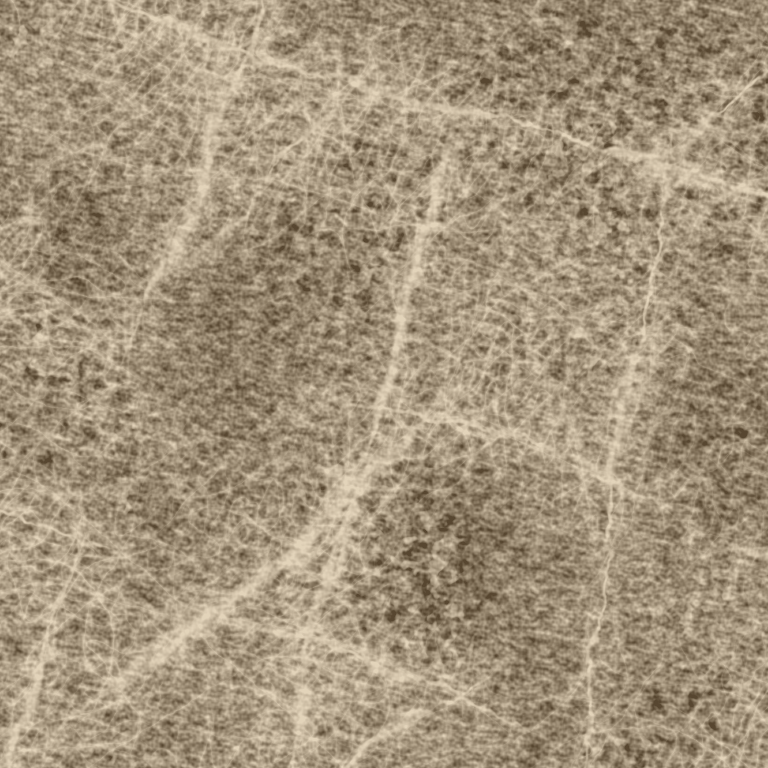
Reproduce this texture procedurally as a WebGL 1 fragment shader.

```glsl
precision highp float;
// Brown marble: streaky mottled stone crossed by a web of pale threads and a few broad veins.
uniform vec2 u_resolution;

#define DARK_STONE vec3(0.34, 0.275, 0.188)
#define PALE_CALCITE vec3(0.89, 0.83, 0.73)
#define BASE_TONE 0.40
#define CLOUD_CONTRAST 0.30
#define GRAIN_CONTRAST 0.40
#define PIT_DEPTH 0.34
#define THREAD_WIDTH 0.0022
#define THREAD_STRENGTH 0.95
#define THREAD_STRETCH 0.38
#define VEIN_WIDTH 0.0062
#define VEIN_STRENGTH 2.0
#define HALO_RADIUS 0.028

float hash(vec2 p) {
  return fract(sin(dot(p, vec2(127.1, 311.7))) * 43758.55);
}

vec2 gradientAt(vec2 cell) {
  float a = 6.2832 * hash(cell);
  return vec2(cos(a), sin(a));
}

// Gradient noise, roughly -0.7 to 0.7.
float noise(vec2 p) {
  vec2 i = floor(p), f = p - i;
  vec2 u = f * f * f * (f * (f * 6.0 - 15.0) + 10.0);
  vec2 e = vec2(1.0, 0.0);
  float low = mix(dot(gradientAt(i), f), dot(gradientAt(i + e.xy), f - e.xy), u.x);
  float high = mix(dot(gradientAt(i + e.yx), f - e.yx), dot(gradientAt(i + e.xx), f - e.xx), u.x);
  return mix(low, high, u.y);
}

float fbm(vec2 p) {
  float sum = 0.0, amp = 0.6;
  for (int i = 0; i < 4; i++) {
    sum += amp * noise(p);
    p = p * 2.07 + 17.3;
    amp *= 0.55;
  }
  return sum;
}

// Coordinates along (x) and across (y) the given direction.
vec2 turn(vec2 p, float a) {
  float c = cos(a), s = sin(a);
  return vec2(c * p.x + s * p.y, c * p.y - s * p.x);
}

// Three fracture directions: steep, diagonal, shallow falling.
float fractureAngle(float index) {
  float family = mod(index, 3.0);
  float angle = family < 0.5 ? 1.36 : (family < 1.5 ? 0.68 : -0.33);
  return angle + 0.3 * (hash(vec2(index, 4.7)) - 0.5);
}

// One wandering, swelling and fading vein: x is its core, y its halo.
vec2 vein(vec2 p, float index) {
  vec2 q = turn(p - 0.5, fractureAngle(index));
  float seed = index * 5.3 + 0.45;
  float offset = (floor(index / 3.0) - 1.0) * 0.34 + 0.2 * (hash(vec2(index, 9.1)) - 0.5);
  float across = q.y - offset + 0.06 * noise(vec2(q.x * 2.5, seed))
    + 0.016 * noise(q * 9.0 + seed) + 0.009 * noise(q * 34.0 + seed) + 0.004 * noise(q * 95.0);
  float presence = smoothstep(-0.2, 0.14, noise(vec2(q.x * 1.8, seed + 60.0)));
  float swell = smoothstep(-0.05, 0.45, noise(vec2(q.x * 5.0, seed + 90.0)));
  float width = VEIN_WIDTH * (0.35 + 1.5 * swell);
  float streaks = max(0.75 + 1.3 * noise(q * vec2(22.0, 110.0) + seed), 0.0);
  float core = exp(-across * across / (width * width)) * streaks;
  return presence * vec2(core, exp(-abs(across) / HALO_RADIUS));
}

// Thin crack along the zero line of stretched noise, of even width on the canvas.
float crack(vec2 p, float angle, float freq, float seed, float width) {
  vec2 scale = freq * vec2(THREAD_STRETCH, 1.0);
  vec2 q = turn(p, angle) * scale + seed, e = vec2(0.02, 0.0);
  float n = noise(q);
  vec2 slope = vec2(noise(q + e.xy) - n, noise(q + e.yx) - n) / e.x * scale;
  return exp(-abs(n) / (max(length(slope), 0.4 * freq) * width));
}

void main() {
  vec2 p = gl_FragCoord.xy / u_resolution.y;
  float pixel = 1.0 / u_resolution.y;

  // Broad veins.
  vec2 veins = vec2(0.0);
  for (int i = 0; i < 9; i++) veins += vein(p, float(i));

  // Web of fine threads, denser in patches and beside the veins.
  vec2 warped = p + 0.02 * vec2(noise(p * 5.0 + 3.1), noise(p * 5.0 + 41.7));
  warped += 0.007 * vec2(fbm(p * 28.0), fbm(p * 28.0 + 8.5));
  float density = smoothstep(-0.26, 0.3, fbm(p * 2.4 + 11.2));
  float width = max(THREAD_WIDTH, 0.8 * pixel);
  float web = 0.0;
  for (int i = 0; i < 11; i++) {
    float k = float(i);
    float thread = crack(warped, fractureAngle(k + 20.0), 6.0 * pow(1.21, k), k * 7.3, width);
    float patches = smoothstep(-0.2, 0.35, noise(p * 3.6 + k * 13.7));
    web += thread * (mix(0.15, 1.0, density) * patches + 0.4 * min(veins.y, 1.0));
  }

  // Pale crystal flecks gathered in patches.
  float flecks = smoothstep(0.05, 0.5, noise(warped * 52.0) + 0.7 * noise(p * 120.0 + 3.7));
  web += 0.8 * flecks * smoothstep(-0.15, 0.3, fbm(p * 4.5 + 57.0));

  // Stone body: clouds, streaked grain and dark pits.
  vec2 bed = turn(p, -0.2);
  float clouds = fbm(p * 4.0 + 23.0) + 0.7 * fbm(warped * 17.0);
  float grain = noise(bed * vec2(42.0, 88.0)) + noise(bed * vec2(95.0, 170.0) + 9.3)
    + 0.8 * noise(p * 205.0 + 4.1);
  float pits = smoothstep(0.02, 0.42, noise(warped * 44.0 + 5.0) + 0.5 * noise(p * 100.0))
    * smoothstep(-0.1, 0.25, noise(p * 3.0 + 71.0));
  float tone = BASE_TONE + CLOUD_CONTRAST * clouds - PIT_DEPTH * pits;

  // Pale mineral over stone.
  float pale = 1.0 - exp(-THREAD_STRENGTH * web - VEIN_STRENGTH * veins.x - 0.06 * veins.y);
  tone = mix(tone, 0.97, pale) + GRAIN_CONTRAST * grain * (1.0 - 0.6 * pale);
  gl_FragColor = vec4(mix(DARK_STONE, PALE_CALCITE, clamp(tone, 0.0, 1.0)), 1.0);
}
```
